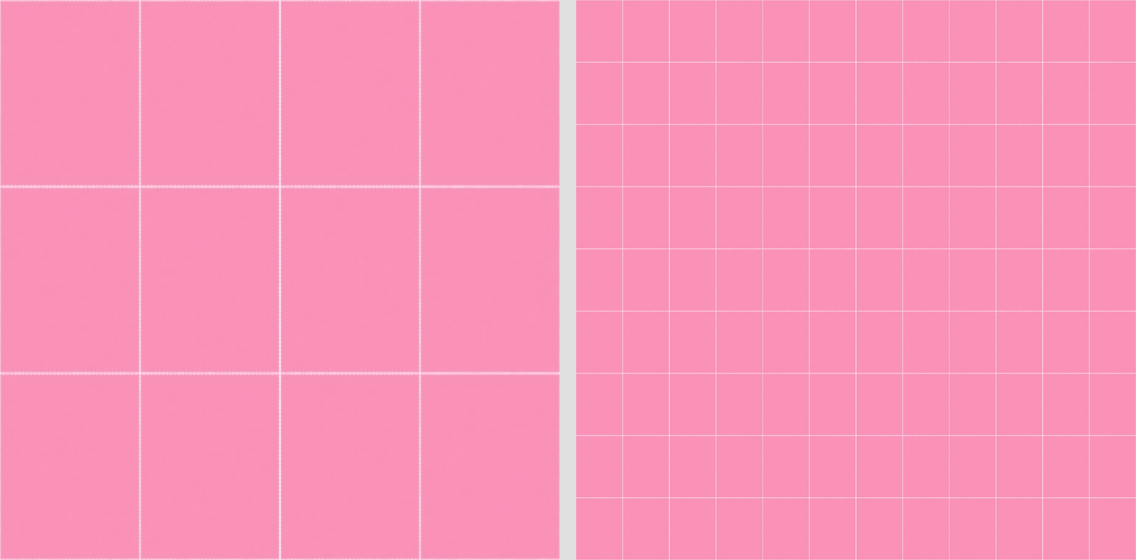
Left, the tile; right, the same tile 3 across and 3 down.
Write a WebGL 1 fragment shader that draws this pattern.

```glsl
precision highp float;
// Pink rectangular tiles, four across and three down, with thin pale stitched joints.

uniform vec2 u_resolution;

const vec2 TILES = vec2(4.0, 3.0);
const float STITCHES = 144.0;
const float GRAIN_CELLS = 96.0;
const float HALF_PI = 1.5707963;

const vec3 PINK = vec3(0.98, 0.57, 0.72);
const vec3 DUSKY = vec3(0.94, 0.595, 0.725);
const vec3 PALE_ROSE = vec3(1.0, 0.79, 0.88);
const vec3 NEAR_WHITE = vec3(1.0, 0.89, 0.95);

float hash(vec2 p) {
  return fract(sin(dot(p, vec2(127.1, 311.7))) * 43758.5453);
}

// Value noise that wraps after a whole number of cells.
float wrappedNoise(vec2 uv, float cells) {
  vec2 p = uv * cells;
  vec2 i = floor(p);
  vec2 f = fract(p);
  f = f * f * (3.0 - 2.0 * f);
  vec2 a = mod(i, cells);
  vec2 b = mod(i + 1.0, cells);
  float low = mix(hash(a), hash(vec2(b.x, a.y)), f.x);
  float high = mix(hash(vec2(a.x, b.y)), hash(b), f.x);
  return mix(low, high, f.y);
}

// Distance to the nearest joint on each axis, in canvas units.
vec2 jointDistance(vec2 uv) {
  return abs(fract(uv * TILES + 0.5) - 0.5) / TILES;
}

// Antialiased coverage of a line.
float lineMask(float d, float halfWidth, float blur) {
  return 1.0 - smoothstep(halfWidth - blur, halfWidth + blur, d);
}

// Small periodic swelling along a joint.
float stitch(float along, float strength) {
  return 1.0 + strength * cos(4.0 * HALF_PI * STITCHES * along);
}

// Faint discoloured band beside a joint.
float fringe(float d, float grain) {
  return (1.0 - smoothstep(0.002, 0.0085, d)) * mix(0.35, 1.0, grain);
}

void main() {
  vec2 uv = gl_FragCoord.xy / u_resolution;
  float blur = 0.0007 + 0.5 / min(u_resolution.x, u_resolution.y);
  vec2 d = jointDistance(uv);
  float grain = wrappedNoise(uv, GRAIN_CELLS);

  // Tile face with a trace of unevenness and dusky edges.
  vec3 color = PINK + (grain - 0.5) * 0.006;
  color = mix(color, DUSKY, max(fringe(d.x, grain), fringe(d.y, grain)));

  // Horizontal joints: broad and rosy, smoother in the last column.
  float stitching = mix(0.2, 0.06, step(0.75, uv.x));
  float rowLine = lineMask(d.y, 0.0025 * stitch(uv.x, stitching), blur);
  color = mix(color, PALE_ROSE, rowLine * mix(0.78, 1.0, grain));

  // Vertical joints: finer and whiter, brightest at the middle.
  float column = mod(floor(uv.x * TILES.x + 0.5), TILES.x);
  float brightness = 0.76 - 0.24 * cos(HALF_PI * column);
  float columnLine = lineMask(d.x, 0.0018 * stitch(uv.y, 0.14), blur);
  color = mix(color, NEAR_WHITE, columnLine * brightness * mix(0.86, 1.0, grain));

  gl_FragColor = vec4(color, 1.0);
}
```
